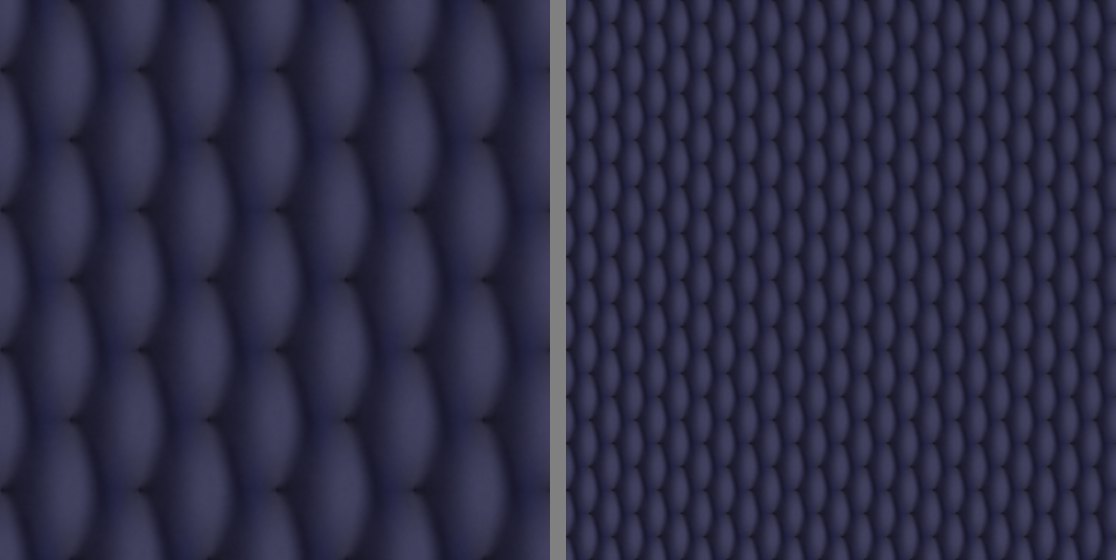
Left, the tile; right, the same tile 3 across and 3 down.
Reproduce this pattern procedurally as a WebGL 1 fragment shader.

```glsl
precision highp float;
// Dark navy padded fabric: staggered tufts with soft vertical pillows and pinched folds.

uniform vec2 u_resolution;

const vec2 REPEATS = vec2(4.0, 4.0);
const vec2 OFFSET = vec2(0.008, 0.0);
const vec3 SHADOW = vec3(0.112, 0.109, 0.190);
const vec3 LIGHT = vec3(0.245, 0.245, 0.360);
const vec3 NAVY_TINT = vec3(-0.012, -0.006, 0.030);
const vec3 GREY_TINT = vec3(0.006, 0.004, -0.020);
const float BASE_LEVEL = 0.09;
const float PINCH_LEVEL = 0.36;   // pillow brightness at its ends
const float FOLD_DEPTH = 0.24;
const float CREASE_DEPTH = 0.42;
const float GRAIN = 0.014;
const float PI = 3.14159265;

float hash(vec2 p) {
  vec3 q = fract(vec3(p.xyx) * 0.1031);
  q += dot(q, q.yzx + 33.33);
  return fract((q.x + q.y) * q.z);
}

// Value noise that wraps over the canvas.
float tiledNoise(vec2 uv, float period) {
  vec2 p = uv * period;
  vec2 cell = floor(p);
  vec2 f = fract(p);
  f = f * f * (3.0 - 2.0 * f);
  float a = hash(mod(cell, period));
  float b = hash(mod(cell + vec2(1.0, 0.0), period));
  float c = hash(mod(cell + vec2(0.0, 1.0), period));
  float d = hash(mod(cell + vec2(1.0, 1.0), period));
  return mix(mix(a, b, f.x), mix(c, d, f.x), f.y) - 0.5;
}

float bell(float x, float width) {
  return exp(-x * x / (width * width));
}

// One column of tufts; returns light level, navy amount and grey amount.
vec3 tuft(vec2 grid) {
  float x = fract(grid.x + 0.5) - 0.5;
  float y = fract(grid.y + 0.5) - 0.5;   // height above the nearest pinch
  float down = fract(-grid.y);           // 0 to 1 from pinch to pinch
  float arch = sin(PI * down);

  // Pillow: long soft left flank, tighter bulging right edge.
  float left = smoothstep(-0.33, 0.0, x);
  float right = 1.0 - smoothstep(0.06 * arch - 0.01, 0.08 + 0.17 * arch, x);
  float level = left * right * mix(PINCH_LEVEL, 1.0, arch);

  // Fold running from the pinch down the right side of the pillow.
  float foldX = 0.09 + 0.19 * sin(0.5 * PI * down);
  float foldFade = smoothstep(0.0, 0.3, down) * (1.0 - smoothstep(0.45, 0.95, down));
  level -= FOLD_DEPTH * foldFade * bell(x - foldX, 0.065);

  // Crease opening to the right of the pinch, with a dark stitch point.
  float reach = max(x, 0.0);
  float crease = smoothstep(-0.008, 0.012, x) * exp(-reach / 0.11);
  level -= CREASE_DEPTH * crease * bell(y, 0.025 + 0.6 * reach);
  level -= 0.45 * exp(-length(vec2(x * 0.6, y)) / 0.015);

  float navy = bell(x + 0.15, 0.10) * bell(y, 0.24);
  float grey = bell(x, 0.14) * bell(y, 0.22);
  return vec3(level, navy, grey);
}

void main() {
  vec2 uv = gl_FragCoord.xy / u_resolution;
  vec2 grid = uv * REPEATS - OFFSET;

  // Two interleaved columns make the staggered layout.
  vec3 fabric = vec3(0.0);
  for (int i = 0; i < 2; i++) {
    float k = float(i);
    fabric += tuft(grid - vec2(0.5 * k, 0.5 - 0.5 * k));
  }

  vec3 color = mix(SHADOW, LIGHT, clamp(BASE_LEVEL + fabric.x, -0.55, 1.05));
  color += NAVY_TINT * fabric.y + GREY_TINT * fabric.z;

  // Fine mottling of the cloth.
  float grain = 0.6 * tiledNoise(uv, 180.0) + 0.4 * tiledNoise(uv, 72.0);
  color += GRAIN * grain;

  gl_FragColor = vec4(clamp(color, 0.0, 1.0), 1.0);
}
```
